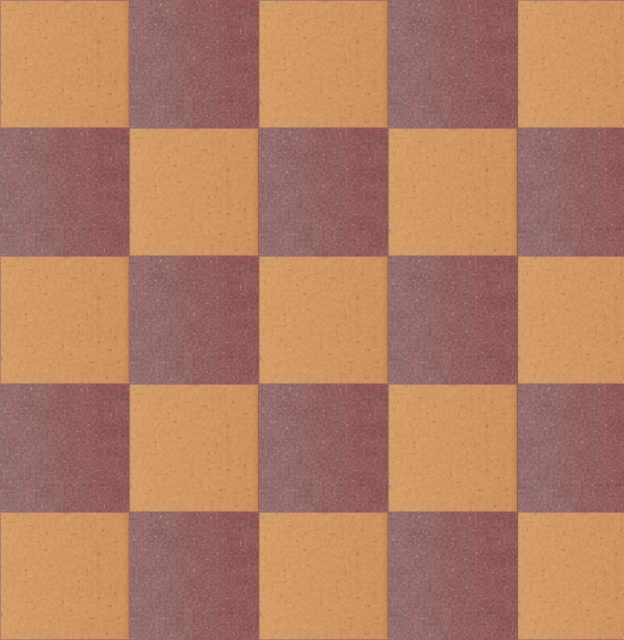
Reproduce this pattern procedurally as a Shadertoy shader.

```glsl
vec2 randomGradient(vec2 cell) {
    vec3 h = fract(cell.xyx * vec3(0.1031, 0.1030, 0.0973));
    h += dot(h, h.yzx + 33.33);
    float angle = 6.2832 * fract((h.x + h.y) * h.z);
    return vec2(cos(angle), sin(angle));
}

float cornerRamp(vec2 cell, vec2 f, vec2 corner) {
    return dot(randomGradient(cell + corner), f - corner);
}

float gradientNoise(vec2 p) {
    vec2 cell = floor(p), f = fract(p);
    vec2 w = f * f * f * (f * (f * 6.0 - 15.0) + 10.0);
    float low = mix(cornerRamp(cell, f, vec2(0, 0)), cornerRamp(cell, f, vec2(1, 0)), w.x);
    float high = mix(cornerRamp(cell, f, vec2(0, 1)), cornerRamp(cell, f, vec2(1, 1)), w.x);
    return mix(low, high, w.y);
}

// Ochre clay: warm, faintly shaded to the right, with sparse dark pits
vec3 ochreTile(vec2 q) {
    vec3 color = mix(vec3(0.835, 0.612, 0.402), vec3(0.796, 0.573, 0.376), q.x);
    color += 0.010 * gradientNoise(q * 6.0 + 11.0);
    color += 0.035 * gradientNoise(q * 43.0 + 70.0);
    color += 0.025 * gradientNoise(q * 24.0 + 130.0);
    float pits = smoothstep(0.28, 0.6, gradientNoise(q * 32.0 + 210.0));
    color -= pits * vec3(0.09, 0.08, 0.05);
    return color - 0.035 * smoothstep(0.94, 1.0, q.x);
}

// Oxblood clay: grey on the left, redder on the right, with pale and red grains
vec3 oxbloodTile(vec2 q) {
    float redness = smoothstep(-0.1, 1.1, q.x + 0.12 * (q.y - 0.5));
    vec3 color = mix(vec3(0.580, 0.432, 0.425), vec3(0.558, 0.347, 0.335), redness);
    color += 0.025 * gradientNoise(q * 7.0 + 40.0);
    color += 0.075 * gradientNoise(q * 45.0 + 90.0);
    float pale = smoothstep(0.3, 0.6, gradientNoise(q * 39.0 + 170.0));
    float red = smoothstep(0.25, 0.55, gradientNoise(q * 31.0 + 260.0));
    color += pale * vec3(0.09, 0.11, 0.11);
    return color + red * vec3(0.015, -0.045, -0.04);
}

void mainImage(out vec4 fragColor, in vec2 fragCoord) {
    vec2 p = fragCoord / iResolution.xy * vec2(4.823, 5.0);
    vec2 tile = floor(p), q = fract(p);

    // Signed distance to the checker edge, positive inside oxblood tiles
    vec2 border = 0.5 - abs(q - 0.5);
    float side = 2.0 * mod(tile.x + tile.y, 2.0) - 1.0;
    float edge = side * min(border.x, border.y);

    // Oxblood tiles spread slightly over their neighbours
    float blur = 4.0 / iResolution.y;
    float oxblood = smoothstep(-blur, blur, edge + 0.005);
    fragColor = vec4(mix(ochreTile(q), oxbloodTile(q), oxblood), 1.0);
}
```
